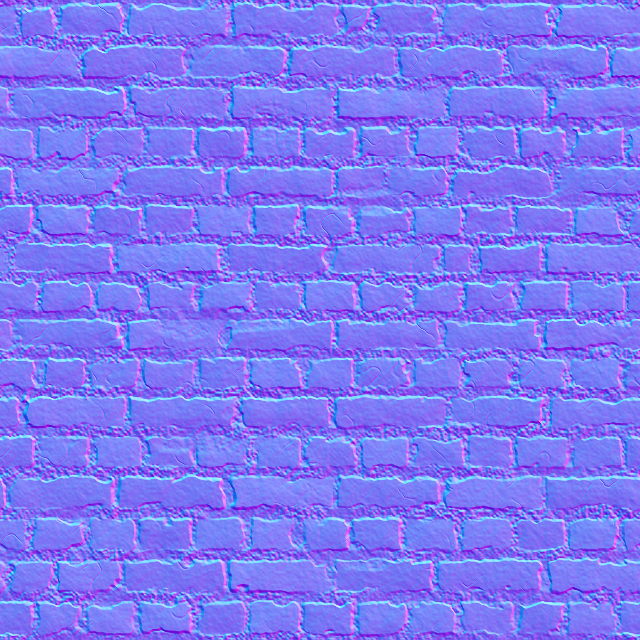
A WebGL 1 fragment shader for this texture map:

```glsl
precision highp float;

uniform vec2 u_resolution;

#define ROWS 16.0
#define LONG_BRICKS 6.0
#define BRICK_FILL 0.82
#define JOINT_WIDTH 0.0035
#define CORNER_RADIUS 0.009
#define BEVEL 0.0042
#define RELIEF 0.0044
#define EDGE_WOBBLE 0.0040
#define MORTAR_GRAIN 0.0052
#define FACE_ROUGHNESS 0.0010
#define SPLIT_CHANCE 0.11
#define SAMPLE_STEP 0.0007

const float TAU = 6.28318;

float hash(vec2 p) {
  vec3 q = fract(vec3(p.xyx) * 0.1031);
  q += dot(q, q.yzx + 33.33);
  return fract((q.x + q.y) * q.z);
}

// Value noise that wraps at the canvas border; freq is cells per canvas.
float noise(vec2 p, vec2 freq, float seed) {
  p *= freq;
  vec2 i = floor(p);
  vec2 f = p - i;
  f = f * f * f * (f * (f * 6.0 - 15.0) + 10.0);
  vec2 a = mod(i, freq) + seed;
  vec2 b = mod(i + 1.0, freq) + seed;
  return mix(mix(hash(a), hash(vec2(b.x, a.y)), f.x),
             mix(hash(vec2(a.x, b.y)), hash(b), f.x), f.y);
}

// Position of a vertical joint, in brick lengths.
float jointAt(float index, float row, float count) {
  return index + 0.11 * hash(vec2(mod(index, count) + 3.0, row + 41.0));
}

float roundedBox(vec2 p, vec2 halfSize, float radius) {
  vec2 q = abs(p) - halfSize + radius;
  return length(max(q, 0.0)) + min(max(q.x, q.y), 0.0) - radius;
}

// Depth inside the brick in x, tilted face level in y, bed joint ramp in z.
vec3 brickLayout(vec2 p) {
  // Courses drift slightly in height down the wall.
  float down = 1.0 - p.y;
  float v = down * ROWS + 0.06 - 0.135 * cos(TAU * (down - 0.19));
  float row = mod(floor(v), ROWS);

  // Stretcher courses alternate with headers, with one extra stretcher.
  float odd = mod(row, 2.0);
  float header = odd * step(1.5, row);
  float count = LONG_BRICKS * (1.0 + header);
  float offset = mix(0.08, 0.62, odd) + 0.16 * (hash(vec2(row, 7.0)) - 0.5);
  float u = p.x * count - offset;

  float index = floor(u);
  if (u < jointAt(index, row, count)) index -= 1.0;
  float left = jointAt(index, row, count);
  float right = jointAt(index + 1.0, row, count);
  vec2 id = vec2(mod(index, count), row);

  // A few stretchers are cut in two.
  if (header < 0.5 && hash(id + 91.0) < SPLIT_CHANCE) {
    float cut = mix(left, right, mix(0.3, 0.6, hash(id + 57.0)));
    if (u < cut) right = cut;
    else { left = cut; id += 200.0; }
  }

  vec2 local = vec2((u - 0.5 * (left + right)) / count, (0.5 - fract(v)) / ROWS);
  vec2 halfSize = 0.5 * vec2((right - left) / count - JOINT_WIDTH, BRICK_FILL / ROWS);
  float radius = CORNER_RADIUS * mix(0.5, 1.3, hash(id + 11.0));
  vec2 tilt = vec2(hash(id + 23.0), hash(id + 67.0)) - 0.5;
  float level = RELIEF * mix(0.7, 1.3, hash(id + 5.0)) + dot(local, tilt * vec2(0.10, 0.18));

  // Bed mortar leans outward toward the brick above it.
  float bed = fract(v + 0.5) - 0.5;
  float ramp = clamp(0.5 - bed * 4.5, 0.0, 1.0) * (1.0 - smoothstep(0.12, 0.3, abs(bed)));
  return vec3(-roundedBox(local, halfSize, radius), level, ramp);
}

float wallHeight(vec2 p) {
  // Diagonal lattice, still periodic, to hide the noise grid
  vec2 turned = vec2(p.x + p.y, p.y - p.x);

  // Ragged brick outlines
  vec2 ragged = vec2(noise(turned, vec2(95.0), 13.0), noise(turned, vec2(95.0), 71.0)) - 0.5;
  vec2 wavy = vec2(noise(p, vec2(24.0), 29.0), noise(p, vec2(24.0), 83.0)) - 0.5;
  vec2 warp = EDGE_WOBBLE * (0.85 * ragged + wavy);
  vec3 brick = brickLayout(p + warp);

  // Chipped edges and patches smeared with mortar
  float chips = smoothstep(0.55, 0.95, noise(turned + warp, vec2(34.0), 19.0));
  float smear = smoothstep(0.80, 0.96, noise(p + warp, vec2(7.0, 16.0), 47.0));
  float wear = noise(turned, vec2(20.0), 37.0);
  float inside = smoothstep(0.0, BEVEL * mix(0.8, 1.6, wear), brick.x - 0.007 * chips);
  float face = inside * (1.0 - 0.7 * smear);

  float medium = noise(turned, vec2(100.0), 31.0);
  float fine = noise(p, vec2(260.0), 53.0);

  // Patchy grit in joints that are filled to varying depth
  float patchy = mix(0.3, 1.5, noise(p, vec2(17.0, 30.0), 43.0)) * (1.0 - 0.5 * smear);
  float grit = MORTAR_GRAIN * patchy * (0.6 * medium + 0.5 * fine);
  float filling = smoothstep(0.35, 0.9, noise(turned + warp, vec2(26.0), 59.0));
  float mortar = grit + RELIEF * (0.45 * filling + 0.3 * smear + 0.6 * brick.z - 0.25);

  // Pillowed faces with fine roughness and sparse cracks
  float pillow = 0.0010 * smoothstep(0.0, 0.022, brick.x);
  float broad = 0.0022 * noise(turned + warp, vec2(20.0), 61.0);
  float ridge = 1.0 - abs(2.0 * noise(turned + warp, vec2(24.0, 30.0), 97.0) - 1.0);
  float cracks = smoothstep(0.86, 1.0, ridge) * smoothstep(0.6, 0.85, wear);
  float rough = FACE_ROUGHNESS * (0.55 * medium + 0.38 * fine - 0.9 * cracks);
  return mix(mortar, brick.y + pillow + broad + rough, face);
}

void main() {
  vec2 p = gl_FragCoord.xy / u_resolution;
  vec2 e = vec2(SAMPLE_STEP, 0.0);
  vec2 slope = vec2(wallHeight(p + e.xy) - wallHeight(p - e.xy),
                    wallHeight(p + e.yx) - wallHeight(p - e.yx)) / (2.0 * SAMPLE_STEP);
  vec3 normal = normalize(vec3(-slope, 1.0));

  // Pack the normal; blue stays bright on slopes facing up and right.
  float blue = 0.965 + 0.06 * normal.x + 0.13 * normal.y;
  float red = 0.485 + 0.5 * normal.x + 0.08 * max(normal.y, 0.0);
  gl_FragColor = vec4(clamp(vec3(red, 0.48 + 0.5 * normal.y, blue), 0.0, 1.0), 1.0);
}
```
